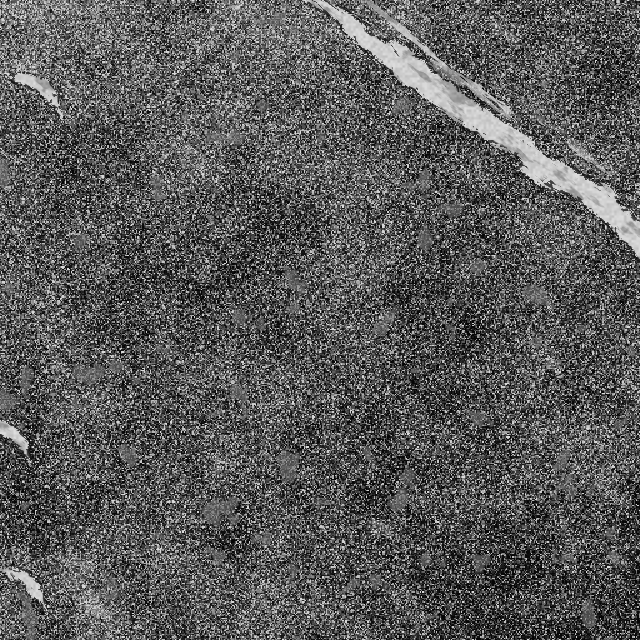
A Shadertoy shader for this texture:

```glsl
float hash(vec2 p) {
    uvec2 n = uvec2(ivec2(floor(p)) + 4096);
    uint h = n.x * 1597334677u ^ n.y * 3812015801u;
    h = (h ^ (h >> 16)) * 2246822519u;
    h = (h ^ (h >> 13)) * 3266489917u;
    h ^= h >> 16;
    return float(h >> 8) / 16777216.0;
}

float noise(vec2 p) {
    vec2 i = floor(p), f = fract(p);
    f = f * f * (3.0 - 2.0 * f);
    return mix(mix(hash(i), hash(i + vec2(1, 0)), f.x),
               mix(hash(i + vec2(0, 1)), hash(i + vec2(1, 1)), f.x), f.y);
}

float fbm(vec2 p) {
    float sum = 0.0, amp = 0.533;
    for (int i = 0; i < 4; i++) {
        sum += amp * noise(p);
        p = mat2(1.6, 1.2, -1.2, 1.6) * p + 17.3;
        amp *= 0.5;
    }
    return sum;
}

// Coordinates along and across a falling diagonal
vec2 diagonal(vec2 p) {
    return vec2(dot(p, vec2(0.808, -0.59)), dot(p, vec2(0.59, 0.808)));
}

// Broad light and dark clouds that bias the grain
float cloudTone(vec2 uv) {
    float tone = 1.7 * (fbm(uv * 4.0 + 3.0) - 0.5) + 1.3 * (fbm(uv * 19.0) - 0.5);
    tone += 0.25 * (uv.y - uv.x);
    tone += 0.45 * exp(-24.0 * dot(uv - vec2(0.36, 0.9), uv - vec2(0.36, 0.9)));
    tone -= 0.35 * exp(-20.0 * dot(uv - vec2(0.65, 0.2), uv - vec2(0.65, 0.2)));
    return tone;
}

// Faint ragged flecks scattered over the field
float flecks(vec2 uv) {
    float sum = 0.0;
    for (int i = 0; i < 18; i++) {
        vec2 id = vec2(i, 71);
        vec2 centre = vec2(hash(id), hash(id + 9.0));
        vec2 q = diagonal(uv - centre) / vec2(0.03, 0.013);
        sum += exp(-dot(q, q)) * smoothstep(0.38, 0.62, fbm(uv * 65.0));
    }
    return min(sum, 1.0);
}

// Fine independent grains mixed with small irregular clumps
float grainValue(vec2 uv, float tone) {
    vec2 cell = floor(uv * 512.0);
    vec2 jitter = vec2(hash(cell + 611.0), hash(cell + 907.0));
    float clump = hash((cell + jitter) / 2.0 + 300.0);
    float h = hash(cell + 150.0) < 0.25 ? clump : hash(cell);
    h = pow(h, exp(-tone));
    return 0.02 + 0.58 * h + 0.27 * pow(h, 6.0);
}

// Signed distance to the large frayed band
float bandDistance(vec2 q) {
    float bend = 0.016 * (noise(vec2(q.x * 11.0, 4.0)) - 0.5);
    float halfWidth = mix(0.009, 0.022, smoothstep(0.0, 0.15, q.x));
    float fray = 0.026 * (fbm(q * vec2(28.0, 60.0)) - 0.5);
    return abs(q.y - bend) - halfWidth + fray;
}

// Short pale streaks along the left margin
float streakDistance(vec2 uv) {
    float d = 1.0;
    for (int i = 0; i < 3; i++) {
        float k = float(i);
        vec2 centre = vec2(0.065 - 0.025 * k, fract(0.865 + 0.23 * k));
        vec2 q = diagonal(uv - centre);
        q.y += 7.0 * q.x * q.x;
        float halfWidth = 0.011 * (1.0 - q.x * q.x / 0.0036);
        d = min(d, abs(q.y) - halfWidth);
    }
    return d + 0.014 * (fbm(uv * 55.0) - 0.5);
}

void mainImage(out vec4 fragColor, in vec2 fragCoord) {
    vec2 uv = fragCoord / iResolution.xy;
    vec2 q = diagonal(uv - vec2(0.5, 1.0));

    float grey = grainValue(uv, cloudTone(uv) + 1.3 * flecks(uv));

    // Rare flat grey spots that calm the grain
    float calm = smoothstep(0.71, 0.77, fbm(uv * 24.0 + 40.0));
    grey = mix(grey, 0.46, 0.6 * calm);

    // Pale surface shared by band, streaks and wisps
    float pale = 0.81 + 0.12 * (noise(uv * 260.0) - 0.5);
    pale -= 0.2 * smoothstep(0.56, 0.7, fbm(q * vec2(30.0, 70.0) + 8.0));

    // Thin wisps beside the band
    float offset = (q.y - 0.036) / 0.018;
    float wisp = smoothstep(0.57, 0.62, fbm(q * vec2(13.0, 75.0) + 5.0));
    wisp *= exp(-offset * offset) * step(0.0, q.x);
    grey = mix(grey, pale, 0.9 * wisp);

    // Band and streaks, with broken dark rims
    float d = min(bandDistance(q), streakDistance(uv));
    grey = mix(grey, pale, smoothstep(0.001, -0.001, d));
    float rim = smoothstep(0.004, 0.001, abs(d)) * step(0.45, hash(floor(uv * 512.0) + 40.0));
    float vein = smoothstep(0.035, 0.015, abs(fbm(q * vec2(18.0, 65.0) + 2.0) - 0.5));
    vein *= smoothstep(0.011, 0.006, abs(d)) * step(0.35, noise(uv * 190.0));
    grey = mix(grey, 0.06, max(0.8 * rim, 0.75 * vein));

    fragColor = vec4(vec3(grey), 1.0);
}
```
